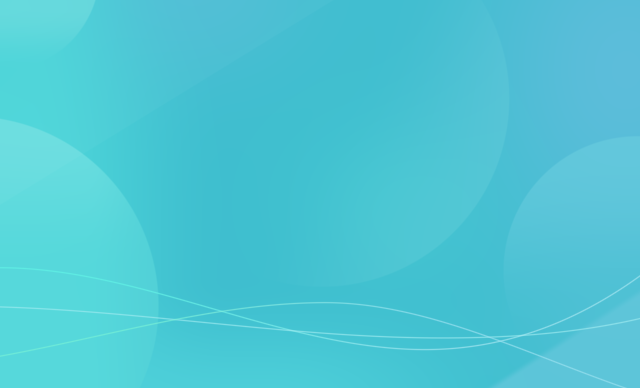
A Shadertoy shader for this background:

```glsl
// Coverage of a disc with a smooth rim
float disc(vec2 p, vec2 center, float radius) {
    float aa = 1.0 / iResolution.y;
    return 1.0 - smoothstep(-aa, aa, length(p - center) - radius);
}

// Cubic through two points (x, y, slope)
float hermite(float x, vec3 a, vec3 b) {
    float span = b.x - a.x;
    float t = (x - a.x) / span;
    float s = t * t * (3.0 - 2.0 * t);
    return mix(a.y, b.y, s) + span * t * (1.0 - t) * (a.z * (1.0 - t) - b.z * t);
}

float curve(float x, vec3 a, vec3 b, vec3 c) {
    return x < b.x ? hermite(x, a, b) : hermite(x, b, c);
}

// Thin stroke along a two-part curve
float stroke(vec2 p, vec3 a, vec3 b, vec3 c) {
    float y = curve(p.x, a, b, c);
    float slope = (curve(p.x + 0.002, a, b, c) - y) / 0.002;
    float d = abs(p.y - y) / sqrt(1.0 + slope * slope);
    float aa = 0.8 / iResolution.y;
    return 1.0 - smoothstep(0.0016 - aa, 0.0016 + aa, d);
}

float glow(vec2 p, vec2 center, vec2 size) {
    vec2 d = (p - center) / size;
    return exp(-dot(d, d));
}

void mainImage(out vec4 fragColor, in vec2 fragCoord) {
    vec2 p = fragCoord / iResolution.xy * vec2(1.655, 1.0);
    float aa = 1.0 / iResolution.y;
    vec3 white = vec3(1.0);

    // Soft teal backdrop
    vec3 col = vec3(0.245, 0.745, 0.81);
    col = mix(col, vec3(0.30, 0.835, 0.85), 1.0 - smoothstep(0.08, 0.6, p.x));
    col = mix(col, vec3(0.31, 0.82, 0.855),
              0.85 * smoothstep(0.28, -0.03, p.y) * (1.0 - smoothstep(0.7, 1.45, p.x)));
    col = mix(col, vec3(0.36, 0.74, 0.855), glow(p, vec2(1.62, 0.82), vec2(0.38, 0.48)));
    col = mix(col, vec3(0.35, 0.74, 0.85), 0.6 * glow(p, vec2(0.52, 1.05), vec2(0.28, 0.25)));
    col = mix(col, vec3(0.28, 0.79, 0.825), 0.6 * glow(p, vec2(1.0, 0.48), vec2(0.25, 0.22)));

    // Large central disc, stronger toward its lower right
    vec2 center = vec2(0.832, 0.746);
    float shade = smoothstep(0.1, 1.05, dot(p - center, vec2(0.86, -0.5)) / 0.485);
    col = mix(col, vec3(0.42, 0.82, 0.86), 0.35 * shade * disc(p, center, 0.485));

    // Left disc, brighter at its top
    float leftDisc = disc(p, vec2(-0.077, 0.213), 0.487);
    vec3 leftColor = mix(vec3(0.34, 0.85, 0.86), vec3(0.43, 0.87, 0.88),
                         smoothstep(0.3, 0.68, p.y));
    leftColor = mix(leftColor, vec3(0.32, 0.81, 0.84), smoothstep(0.22, 0.43, p.x) * 0.7);
    col = mix(col, leftColor, 0.9 * leftDisc);

    // Fading discs at the right and the upper left
    float rightDisc = disc(p, vec2(1.649, 0.302), 0.347);
    col = mix(col, vec3(0.41, 0.80, 0.87), 0.65 * rightDisc * smoothstep(0.1, 0.6, p.y));
    float cornerDisc = disc(p, vec2(0.0, 1.075), 0.258);
    col = mix(col, vec3(0.43, 0.86, 0.87), 0.7 * cornerDisc * smoothstep(0.82, 0.98, p.y));

    // Diagonal veils
    float upper = p.y - 0.472 - 0.612 * p.x;
    col = mix(col, white, 0.03 * smoothstep(-aa, aa, upper) * exp(-2.0 * max(upper, 0.0)));
    float lower = 0.64 * (p.x - 1.27) - p.y;
    col = mix(col, vec3(0.42, 0.79, 0.87), 0.65 * smoothstep(-0.012, 0.012, lower));
    col = mix(col, vec3(0.37, 0.77, 0.85), 0.45 * glow(p, vec2(1.62, 0.12), vec2(0.25, 0.16)));

    // Flowing lines
    float across = smoothstep(0.3, 1.2, p.x);
    vec3 lineColor = mix(vec3(0.38, 0.95, 0.90), vec3(0.64, 0.90, 0.94), across);
    float wave = stroke(p, vec3(0.0, 0.310, 0.0), vec3(1.099, 0.099, 0.0), vec3(1.655, 0.289, 0.72));
    float sag = stroke(p, vec3(0.0, 0.209, -0.03), vec3(1.142, 0.129, 0.0), vec3(1.655, 0.179, 0.23));
    float arch = stroke(p, vec3(0.0, 0.082, 0.18), vec3(0.841, 0.220, 0.0), vec3(1.655, -0.013, -0.33));
    col = mix(col, lineColor, 0.75 * wave);
    col = mix(col, vec3(0.62, 0.92, 0.94), 0.7 * sag);
    col = mix(col, mix(vec3(0.46, 0.94, 0.84), vec3(0.60, 0.88, 0.94), across), 0.75 * arch);

    fragColor = vec4(col, 1.0);
}
```
